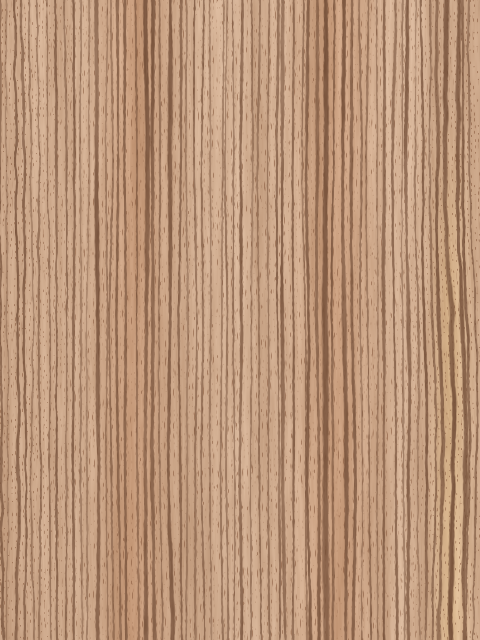
Give the GLSL for this texture, as a Shadertoy shader.

```glsl
// Zebrano wood veneer: upright dark grain lines, pale fibres and small pores.

float hash(vec2 p) {
    return fract(sin(dot(p, vec2(127.1, 311.7))) * 43758.5453);
}

float noise(vec2 p) {
    vec2 i = floor(p), f = fract(p);
    f = f * f * (3.0 - 2.0 * f);
    return mix(mix(hash(i), hash(i + vec2(1, 0)), f.x),
               mix(hash(i + vec2(0, 1)), hash(i + vec2(1, 1)), f.x), f.y);
}

// Darkness of the grain lines: one jittered, wavering line per column.
float grainLines(vec2 p, float side) {
    const float COUNT = 58.0;
    float column = floor(p.x * COUNT);
    float rough = (noise(p * vec2(400.0, 130.0)) - 0.5) * 0.0015;
    float dark = 0.0;
    for (float k = -2.0; k <= 2.0; k++) {
        float id = column + k;
        float size = hash(vec2(id, 3.0));
        float center = (id + 0.5 + 0.8 * (hash(vec2(id, 7.0)) - 0.5)) / COUNT;
        center += (noise(vec2(id * 5.3, p.y * 3.0)) - 0.5) * 0.008;
        center += (noise(vec2(id * 9.1, p.y * 22.0)) - 0.5) * mix(0.0016, 0.005, side);
        float halfWidth = mix(0.0015, 0.0052, pow(size, 4.0));
        halfWidth *= 0.65 + 0.8 * noise(vec2(id * 3.7, p.y * 6.0));
        float strength = mix(0.55, 0.95, size) * mix(0.7, 1.05, noise(vec2(id * 2.3, p.y * 2.5)));
        float d = abs(p.x - center) + rough;
        float line = 1.0 - smoothstep(halfWidth * 0.5, halfWidth * 1.25 + 0.001, d);
        float halo = 0.2 * exp(-d / 0.003);
        dark = max(dark, max(line * strength, halo));
    }
    return min(dark, 1.0);
}

// Short upright dashes scattered over a jittered grid.
float pores(vec2 p, vec2 cell, float len, float share, float seed) {
    vec2 q = p / cell;
    q.y += hash(vec2(floor(q.x), seed));
    vec2 id = floor(q);
    vec2 jitter = vec2(hash(id + seed), hash(id + seed + 17.3)) - 0.5;
    vec2 d = (fract(q) - 0.5 - 0.4 * jitter) * cell;
    d.x += d.y * 0.12 * jitter.y;
    float stretch = len * (0.5 + hash(id + seed + 5.9));
    float dash = 1.0 - smoothstep(0.4, 1.2, length(d / vec2(0.0013, stretch)));
    return dash * step(hash(id + seed + 31.7), share);
}

void mainImage(out vec4 fragColor, in vec2 fragCoord) {
    vec2 p = fragCoord / iResolution.x;

    // The grain bends more towards the left and right edges.
    float side = smoothstep(0.30, 0.46, abs(p.x - 0.5));
    vec2 g = p;
    g.x += mix(0.006, 0.028, side) * (noise(p * vec2(3.0, 2.2) + 4.0) - 0.5);

    // Pale ground with broad bands, fibres and two warm zones.
    float band = noise(vec2(g.x * 24.0, p.y * 0.8));
    float fibre = noise(vec2(g.x * 130.0, p.y * 5.0));
    float fine = noise(vec2(g.x * 330.0, p.y * 32.0));
    float warm = exp(-pow((p.x - 0.28) / 0.06, 2.0)) + exp(-pow((p.x - 0.70) / 0.07, 2.0));
    float tone = 0.54 + 0.65 * (band - 0.5) + 0.4 * (fibre - 0.5) + 0.3 * (fine - 0.5);
    tone -= 0.35 * warm;
    vec3 color = mix(vec3(0.76, 0.61, 0.49), vec3(0.88, 0.75, 0.64), clamp(tone, -0.15, 1.15));
    color += vec3(0.01, -0.015, -0.025) * warm;
    float cream = exp(-pow((p.x - 0.94) / 0.035, 2.0)) * smoothstep(1.2, 0.6, p.y);
    color += vec3(0.025, 0.025, -0.02) * cream;

    // Pores: long dashes in the middle, short flecks at the sides.
    float dashes = pores(g, vec2(0.010, 0.034), 0.0075, 0.5, 1.0) * (1.0 - 0.7 * side);
    float flecks = pores(g, vec2(0.008, 0.014), 0.0034, 0.6, 43.0) * mix(0.35, 1.0, side);
    color = mix(color, vec3(0.54, 0.36, 0.25), 0.6 * max(dashes, flecks));

    // Dark grain lines with a slightly mottled colour.
    vec3 lineColor = vec3(0.47, 0.325, 0.235) + 0.06 * (fine - 0.5);
    color = mix(color, lineColor, grainLines(g, side));

    fragColor = vec4(color, 1.0);
}
```
